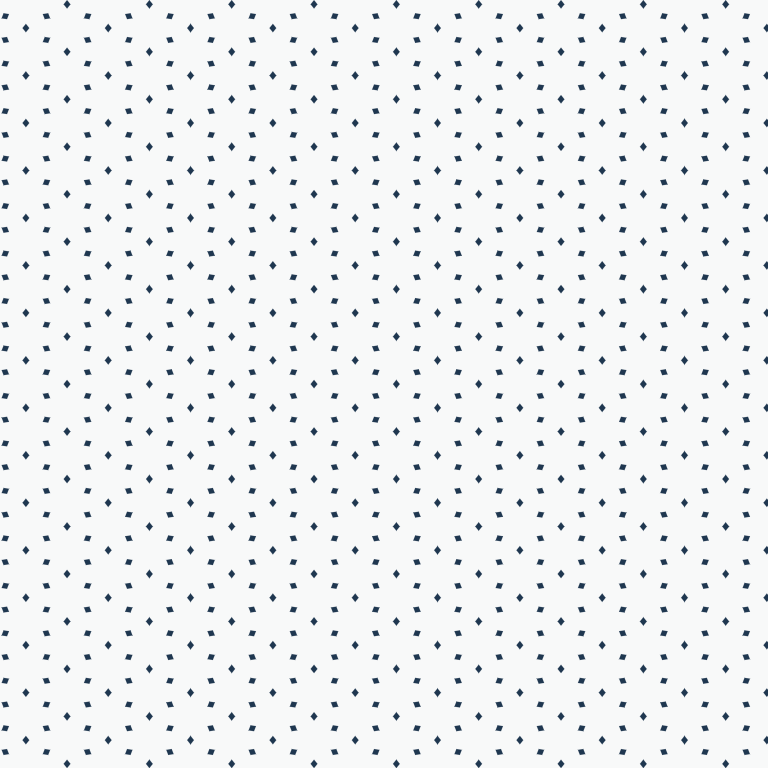
This pattern is drawn by a WebGL 2 fragment shader. Its source:

```glsl
#version 300 es
precision highp float;
// Small navy diamonds on the edge midpoints of a honeycomb, each turned to its edge, on off-white.

uniform vec2 u_resolution;
out vec4 fragColor;

const vec2 CELL = vec2(0.10720, 0.06181);         // centred rectangular repeat
const vec2 ORIGIN = vec2(0.0873, 0.0054);         // centre of one upright diamond
const vec2 HALF_DIAGONALS = vec2(0.0045, 0.0056); // half width and half height
const float TURN = 1.0471976;                     // 60 degrees between orientations
const vec3 PAPER = vec3(0.973, 0.975, 0.976);
const vec3 NAVY = vec3(0.122, 0.217, 0.312);

mat2 rotation(float angle) {
    float c = cos(angle), s = sin(angle);
    return mat2(c, s, -s, c);
}

// Offset from the nearest point of a centred rectangular lattice
vec2 nearestOffset(vec2 p) {
    vec2 corner = p - CELL * floor(p / CELL + 0.5);
    vec2 middle = p - CELL * (floor(p / CELL) + 0.5);
    return dot(corner, corner) < dot(middle, middle) ? corner : middle;
}

// Distance to the edge lines of an upright diamond
float diamondDistance(vec2 p, vec2 halfDiagonals) {
    vec2 normal = normalize(halfDiagonals.yx);
    return dot(abs(p), normal) - halfDiagonals.x * normal.x;
}

void main() {
    float pixel = 1.0 / min(u_resolution.x, u_resolution.y);
    vec2 p = gl_FragCoord.xy * pixel - ORIGIN;

    // Three interleaved lattices, one for each edge direction
    float dist = 1.0;
    for (int i = -1; i <= 1; i++) {
        float side = float(i);
        vec2 shift = 0.25 * CELL * vec2(abs(side), side);
        vec2 q = rotation(-side * TURN) * nearestOffset(p - shift);
        dist = min(dist, diamondDistance(q, HALF_DIAGONALS));
    }

    float ink = 1.0 - smoothstep(-0.7 * pixel, 0.7 * pixel, dist);
    fragColor = vec4(mix(PAPER, NAVY, ink), 1.0);
}
```
